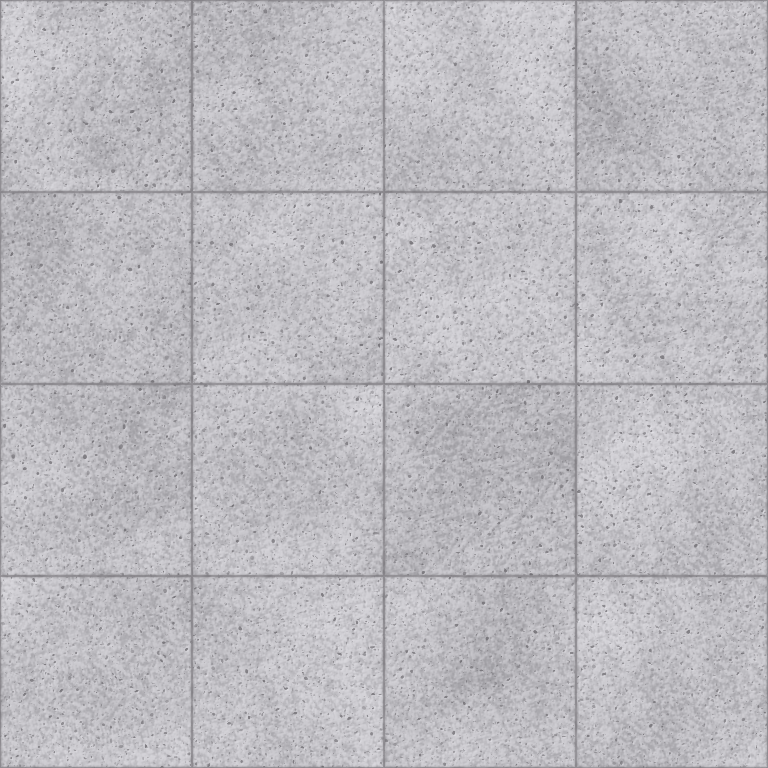
Write a WebGL 2 fragment shader that draws this texture.

```glsl
#version 300 es
precision highp float;

uniform vec2 u_resolution;
out vec4 fragColor;

const float TILES = 4.0;
const float GROOVE_HALF_WIDTH = 0.0013;
const vec3 LIGHT_STONE = vec3(0.815, 0.81, 0.83);
const vec3 DARK_STONE = vec3(0.665, 0.66, 0.68);
const vec3 PIT_COLOR = vec3(0.4, 0.39, 0.41);
const vec3 GROOVE_COLOR = vec3(0.53, 0.52, 0.54);
const mat2 TURN = mat2(0.8, 0.6, -0.6, 0.8);

float hash(vec2 p) {
    return fract(sin(dot(p, vec2(127.1, 311.7))) * 43758.55);
}

vec2 hash2(vec2 p) {
    return vec2(hash(p), hash(p + 37.3));
}

float valueNoise(vec2 p) {
    vec2 cell = floor(p);
    vec2 f = fract(p);
    f = f * f * (3.0 - 2.0 * f);
    float low = mix(hash(cell), hash(cell + vec2(1, 0)), f.x);
    float high = mix(hash(cell + vec2(0, 1)), hash(cell + vec2(1, 1)), f.x);
    return mix(low, high, f.y);
}

float fbm(vec2 p, int octaves) {
    float sum = 0.0;
    float weight = 0.5;
    float total = 0.0;
    for (int i = 0; i < octaves; i++) {
        p = TURN * p + 11.7;
        sum += weight * valueNoise(p);
        total += weight;
        weight *= 0.65;
        p *= 1.9;
    }
    return sum / total;
}

// Scattered oval holes, one candidate per cell; returns depth from 0 to 1
float pits(vec2 p, float density, float chance, float minRadius, float maxRadius, float pixel) {
    vec2 q = p * density;
    vec2 home = floor(q);
    float soft = max(pixel * density * 0.6, 0.06);
    float depth = 0.0;
    for (int y = -1; y <= 1; y++) {
        for (int x = -1; x <= 1; x++) {
            vec2 cell = home + vec2(x, y);
            vec2 d = q - cell - hash2(cell);
            float angle = 0.8 + 2.4 * (hash(cell + 5.1) - 0.5);
            float c = cos(angle);
            float s = sin(angle);
            d = mat2(c, -s, s, c) * d;
            d.y *= 1.0 + 0.9 * hash(cell + 9.4);
            float size = hash(cell + 17.9);
            float radius = mix(minRadius, maxRadius, size * size);
            float hole = 1.0 - smoothstep(radius - soft, radius + soft, length(d));
            float present = step(hash(cell + 71.3), chance);
            depth = max(depth, hole * present * mix(0.3, 1.0, hash(cell + 23.6)));
        }
    }
    return depth;
}

// Holes with ragged outlines in two sizes
float allPits(vec2 p, float pixel) {
    vec2 ragged = p + 0.002 * (vec2(valueNoise(p * 230.0), valueNoise(p * 230.0 + 51.0)) - 0.5);
    float large = pits(ragged, 82.0, 0.6, 0.09, 0.22, pixel);
    float small = pits(TURN * ragged + 3.7, 145.0, 0.65, 0.1, 0.24, pixel);
    return max(large, 0.65 * small);
}

// Fine sandy stone, denser and darker in broad clouds
vec3 stone(vec2 p, float tileTone) {
    float clouds = fbm(p * 7.0, 3) - 0.5;
    float blotches = fbm(p * 42.0, 2) - 0.5;
    float grain = fbm(p * 225.0, 2);
    float relief = grain - fbm((p + vec2(-0.0015, 0.0015)) * 225.0, 2);
    float speckle = smoothstep(0.25, 0.95, grain + 0.3 * clouds);
    float shade = 0.13 + 0.72 * speckle + 0.8 * clouds + 0.25 * blotches + tileTone;
    return mix(LIGHT_STONE, DARK_STONE, clamp(shade, -0.1, 1.2)) - 0.06 * relief;
}

void main() {
    vec2 uv = gl_FragCoord.xy / u_resolution;
    float pixel = 1.0 / min(u_resolution.x, u_resolution.y);

    // Each tile takes its own piece of stone
    vec2 tile = floor(uv * TILES);
    vec2 p = uv + 2.0 * hash2(tile + 2.3);
    float tileTone = 0.12 * (hash(tile + 8.8) - 0.5);
    vec3 color = stone(p, tileTone);

    // Holes, with light caught on their lower right rims
    float hole = allPits(p, pixel);
    float rim = allPits(p + vec2(-0.0016, 0.0018), pixel);
    color += 0.045 * max(rim - hole, 0.0);
    color = mix(color, PIT_COLOR, 0.75 * hole);

    // Thin grooves with a soft worn shoulder
    vec2 toEdge = (0.5 - abs(fract(uv * TILES) - 0.5)) / TILES;
    float edge = min(toEdge.x, toEdge.y);
    float wear = 0.0008 * (valueNoise(uv * 130.0) - 0.5);
    float soft = max(pixel * 0.6, 0.001);
    float shoulder = 1.0 - smoothstep(0.001, 0.0045, edge + wear);
    float groove = 1.0 - smoothstep(GROOVE_HALF_WIDTH - soft, GROOVE_HALF_WIDTH + soft, edge + wear);
    color *= 1.0 - 0.09 * shoulder;
    vec3 grooveColor = GROOVE_COLOR + 0.12 * (fbm(uv * 110.0, 2) - 0.5);
    color = mix(color, grooveColor, 0.85 * groove);

    fragColor = vec4(color, 1.0);
}
```
